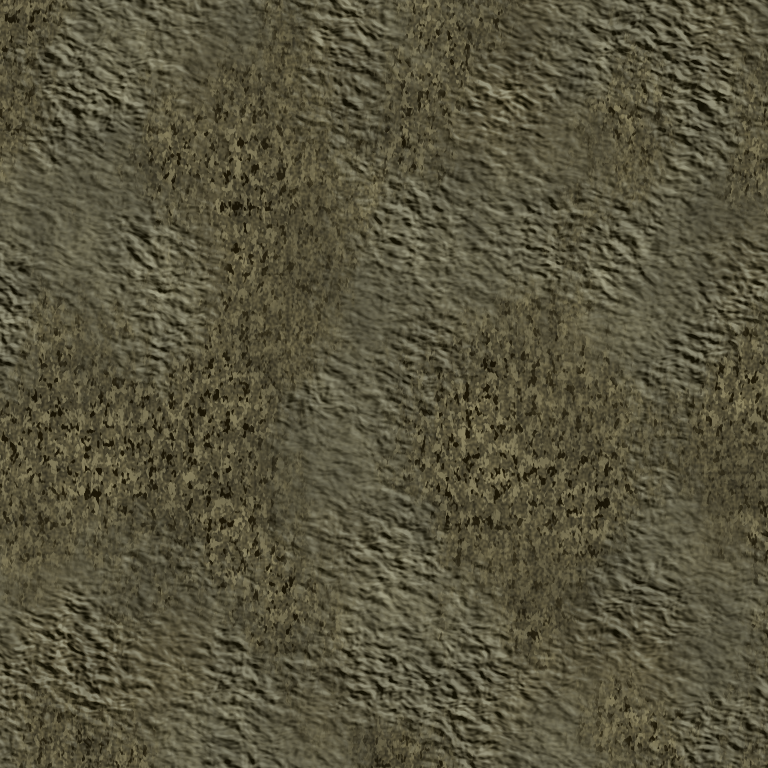
Reproduce this texture procedurally as a WebGL 1 fragment shader.

```glsl
precision highp float;
// Weathered olive ground: embossed pitted rock blending into upright patches
// of flaking bark. Rock is a slanted noise height field lit from one side;
// bark is stretched rough noise cut into ragged dark and pale flakes.

uniform vec2 u_resolution;

const vec3 ROCK_SHADOW = vec3(0.075, 0.065, 0.015);
const vec3 ROCK_MID    = vec3(0.372, 0.357, 0.275);
const vec3 ROCK_LIGHT  = vec3(0.55, 0.54, 0.45);
const vec3 EARTH_TINT  = vec3(0.35, 0.325, 0.235);
const vec3 BARK_DARK   = vec3(0.09, 0.07, 0.015);
const vec3 BARK_MID    = vec3(0.315, 0.292, 0.205);
const vec3 BARK_LIGHT  = vec3(0.525, 0.495, 0.365);

const vec2 ROCK_SCALE   = vec2(42.0, 74.0);   // lumps across the canvas
const float ROCK_SLANT  = -0.36;              // angle of the ridges
const vec2 LIGHT_STEP   = vec2(0.10, 0.30);   // in lump units
const float ROCK_RELIEF = 1.75;
const vec2 FLAKE_SCALE  = vec2(92.0, 54.0);   // flakes across the canvas
const vec2 PATCH_SCALE  = vec2(5.5, 3.2);     // bark patches across the canvas
const float BROAD_SHADE = 0.13;
const float CLUMP_SHADE = 0.13;

// Unit gradient for a lattice point
vec2 gradientAt(vec2 cell) {
  float angle = 6.2832 * fract(sin(dot(cell, vec2(127.1, 311.7))) * 43758.5);
  return vec2(cos(angle), sin(angle));
}

// Gradient noise, roughly -1 to 1
float noise(vec2 p) {
  vec2 cell = floor(p);
  vec2 f = p - cell;
  vec2 w = f * f * f * (f * (f * 6.0 - 15.0) + 10.0);
  float a = dot(gradientAt(cell), f);
  float b = dot(gradientAt(cell + vec2(1.0, 0.0)), f - vec2(1.0, 0.0));
  float c = dot(gradientAt(cell + vec2(0.0, 1.0)), f - vec2(0.0, 1.0));
  float d = dot(gradientAt(cell + vec2(1.0, 1.0)), f - vec2(1.0, 1.0));
  return 1.4 * mix(mix(a, b, w.x), mix(c, d, w.x), w.y);
}

// Three octaves of noise; gain sets how rough it is
float fbm(vec2 p, float gain) {
  float sum = 0.0;
  float amplitude = 0.6;
  for (int i = 0; i < 3; i++) {
    sum += amplitude * noise(p);
    p = p * 1.93 + vec2(17.3, 9.1);
    amplitude *= gain;
  }
  return sum;
}

// Slanted lumps with soft light and deep, narrow shadows
vec3 rockColor(vec2 p) {
  float c = cos(ROCK_SLANT);
  float s = sin(ROCK_SLANT);
  vec2 q = vec2(c * p.x + s * p.y, c * p.y - s * p.x) * ROCK_SCALE;
  q += 0.3 * vec2(noise(p * 27.0), noise(p * 27.0 + 41.0));
  float roughness = clamp(0.95 + 1.1 * noise(p * 6.0 + 63.0), 0.5, 1.8);
  float relief = ROCK_RELIEF * roughness
    * (fbm(q, 0.62) - fbm(q + LIGHT_STEP, 0.62));

  float earth = smoothstep(-0.1, 0.6, noise(p * vec2(5.0, 4.0) + 27.0));
  vec3 color = mix(ROCK_MID, EARTH_TINT, earth);
  color *= 1.0 + 0.16 * noise(p * vec2(170.0, 210.0));
  color = mix(color, ROCK_LIGHT, smoothstep(-0.1, 1.1, relief));
  return mix(color, ROCK_SHADOW, clamp(-relief, 0.0, 1.0));
}

// Upright ragged flakes over a streaked, gritty base
vec3 barkColor(vec2 p) {
  vec2 q = p * FLAKE_SCALE;
  float paleFlake = fbm(q, 0.8);
  float darkFlake = fbm(q * 0.9 + 71.0, 0.8);
  float streak = noise(p * vec2(140.0, 45.0) + 13.0);
  float grain = noise(p * vec2(260.0, 220.0));
  float contrast = clamp(0.85 + 0.6 * noise(p * 6.0 + 88.0), 0.55, 1.0);

  vec3 color = BARK_MID * (1.0 + 0.25 * streak + 0.34 * grain);
  float pale = smoothstep(0.0, 0.36, paleFlake);
  float dark = smoothstep(0.14, 0.46, darkFlake);
  color = mix(color, BARK_LIGHT, 0.82 * contrast * pale);
  return mix(color, BARK_DARK, 0.95 * contrast * dark);
}

void main() {
  vec2 p = gl_FragCoord.xy / u_resolution.y;

  // Patches of bark with wide, frayed edges
  float cover = noise(p * PATCH_SCALE + vec2(3.7, 8.2));
  cover += 0.35 * noise(p * vec2(13.0, 8.0) + 52.0);
  cover += 0.40 * fbm(p * vec2(60.0, 34.0), 0.7);
  float bark = smoothstep(-0.26, 0.40, cover);
  vec3 color = mix(rockColor(p), barkColor(p), bark);

  // Uneven weathering, broad and in small clumps
  color *= 1.0 + BROAD_SHADE * noise(p * 7.0 + 19.0)
    + CLUMP_SHADE * noise(p * vec2(30.0, 20.0) + 95.0);
  gl_FragColor = vec4(color, 1.0);
}
```
